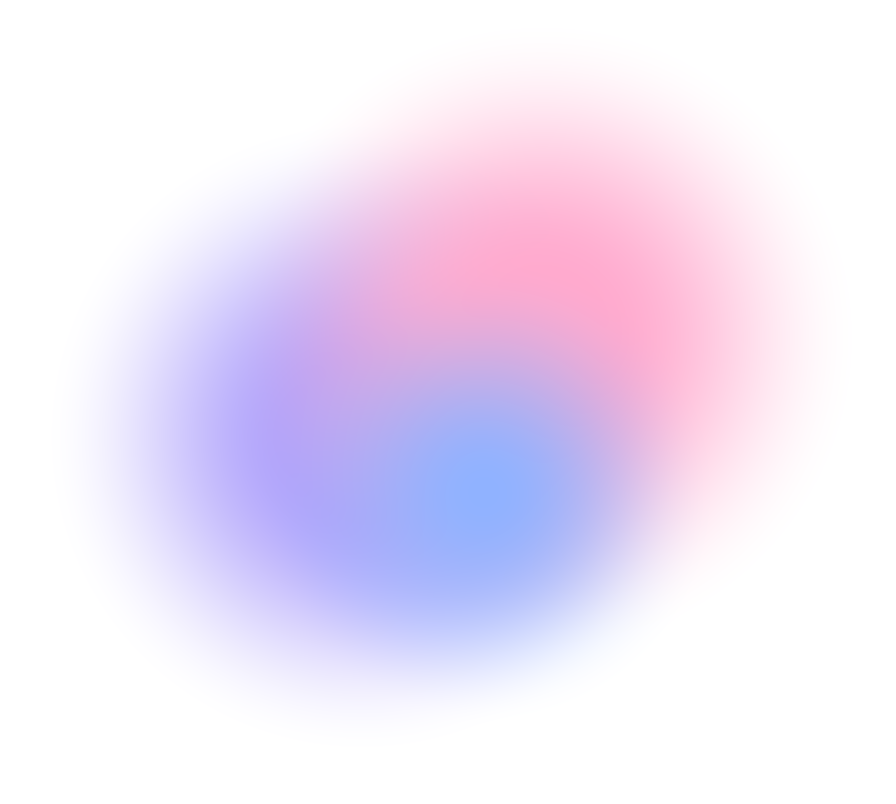
Reproduce this background procedurally as a WebGL 2 fragment shader.

```glsl
#version 300 es
precision highp float;

uniform vec2 u_resolution;
out vec4 fragColor;

// Positions and sizes are in canvas heights, measured from the centre
const vec3 PAPER = vec3(1.0);

const vec3 VIOLET = vec3(0.69, 0.64, 0.985);
const vec2 VIOLET_CENTER = vec2(-0.107, -0.043);
const float VIOLET_RADIUS = 0.242;
const float VIOLET_BLUR = 0.158;

const vec3 PINK = vec3(1.0, 0.667, 0.808);
const vec2 PINK_CENTER = vec2(0.117, 0.080);
const float PINK_RADIUS = 0.238;
const float PINK_BLUR = 0.162;

const vec3 BLUE = vec3(0.565, 0.698, 1.0);
const vec2 BLUE_CENTER = vec2(0.045, -0.112);
const float BLUE_RADIUS = 0.150;
const float BLUE_BLUR = 0.142;

// Coverage of a soft disc: half strength at its radius
float softDisc(vec2 p, vec2 center, float radius, float blur) {
    float d = length(p - center) - radius;
    return 1.0 - smoothstep(-blur, blur, d);
}

void main() {
    vec2 p = (gl_FragCoord.xy - 0.5 * u_resolution) / u_resolution.y;

    // Layer the glows from back to front
    vec3 color = PAPER;
    color = mix(color, VIOLET, softDisc(p, VIOLET_CENTER, VIOLET_RADIUS, VIOLET_BLUR));
    color = mix(color, PINK, softDisc(p, PINK_CENTER, PINK_RADIUS, PINK_BLUR));
    color = mix(color, BLUE, softDisc(p, BLUE_CENTER, BLUE_RADIUS, BLUE_BLUR));

    fragColor = vec4(color, 1.0);
}
```
